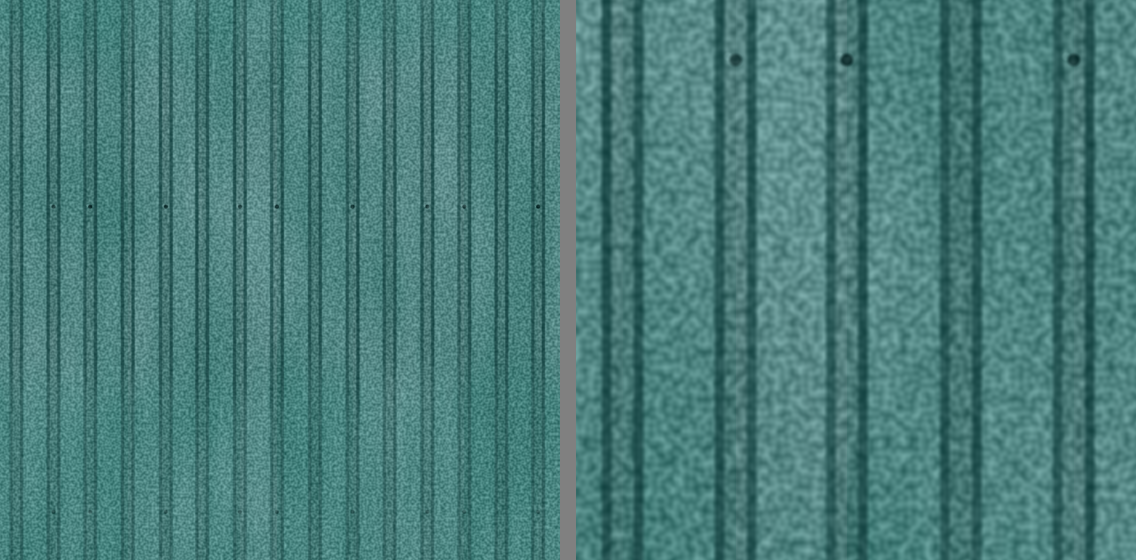
Left, the full canvas; right, a detail of the centre.
A WebGL 2 fragment shader for this texture:

```glsl
#version 300 es
// Painted teal corrugated metal: vertical ribs edged by dark grooves, with screws, stains and grain.
precision highp float;

uniform vec2 u_resolution;
out vec4 outColor;

const float RIBS = 15.0;            // repeats across
const float RIB_OFFSET = 0.43;      // rib centre inside its cell
const float RIB_JITTER = 0.035;     // sideways variation, in cells
const float GROOVE_POS = 0.143;     // groove distance from rib centre, in cells
const float GROOVE_HALF = 0.043;    // groove half width, in cells
const float GROOVE_SOFT = 0.028;
const float WEAR_HEIGHT = 0.31;     // below this the grooves look faded
const float FADED_GROOVE = 0.62;
const float SCREW_RADIUS = 0.0042;
const float SCREW_HIGH = 0.631;
const float SCREW_LOW = 0.086;
const float GRAIN_CELLS = 211.0;
const float GRAIN_AMOUNT = 0.17;

const vec3 GREY_PAINT = vec3(0.355, 0.535, 0.530);
const vec3 TEAL_PAINT = vec3(0.275, 0.525, 0.505);
const vec3 GROOVE_COLOR = vec3(0.120, 0.305, 0.300);
const vec3 SCREW_COLOR = vec3(0.070, 0.190, 0.190);

float hash(vec2 cell) {
    uvec2 q = uvec2(cell) * uvec2(1597u, 3571u) + 977u;
    uint n = (q.x ^ (q.y << 7)) * 747796u + 28913u;
    n = (n ^ (n >> 15)) * 73939133u;
    n = (n ^ (n >> 13)) * 31337u;
    return float((n ^ (n >> 16)) & 65535u) / 65535.0;
}

float cornerSlope(vec2 cell, vec2 offset, vec2 period, float seed) {
    float angle = 6.28318 * hash(mod(cell, period) + seed);
    return dot(vec2(cos(angle), sin(angle)), offset);
}

// Gradient noise that wraps after a whole number of cells
float noise(vec2 uv, vec2 period, float seed) {
    vec2 p = uv * period;
    vec2 cell = floor(p);
    vec2 f = p - cell;
    vec2 w = f * f * f * (f * (f * 6.0 - 15.0) + 10.0);
    vec2 e = vec2(1.0, 0.0);
    float low = mix(cornerSlope(cell, f, period, seed),
                    cornerSlope(cell + e.xy, f - e.xy, period, seed), w.x);
    float high = mix(cornerSlope(cell + e.yx, f - e.yx, period, seed),
                     cornerSlope(cell + e.xx, f - e.xx, period, seed), w.x);
    return mix(low, high, w.y);
}

float groove(float s, float center) {
    return 1.0 - smoothstep(GROOVE_HALF - GROOVE_SOFT, GROOVE_HALF + GROOVE_SOFT, abs(s - center));
}

float screw(vec2 d) {
    return 1.0 - smoothstep(SCREW_RADIUS * 0.5, SCREW_RADIUS * 1.2, length(d));
}

void main() {
    vec2 uv = gl_FragCoord.xy / u_resolution;
    float rib = floor(uv.x * RIBS);
    float jitter = RIB_JITTER * (hash(vec2(rib, 3.0)) - 0.5);
    float s = fract(uv.x * RIBS) - RIB_OFFSET - jitter;
    float panel = mod(floor(uv.x * RIBS - RIB_OFFSET - jitter), RIBS);

    // Worn band: ragged lower limit per rib, soft return at the top
    float ragged = noise(uv, vec2(90.0, 12.0), 41.0);
    float limit = WEAR_HEIGHT + 0.07 * (hash(vec2(rib, 11.0)) - 0.5) + 0.04 * ragged;
    float topFade = 1.0 - smoothstep(0.84, 1.0, uv.y);
    float crisp = smoothstep(limit - 0.04, limit + 0.05, uv.y) * topFade;
    float weathered = smoothstep(0.24, 0.40, uv.y + 0.05 * ragged) * topFade;

    // Paint: panel tint, broad clouds and vertical streaks
    float clouds = noise(uv, vec2(5.0, 4.0), 17.0) + 0.5 * noise(uv, vec2(13.0, 9.0), 29.0);
    float streaks = noise(uv, vec2(45.0, 3.0), 53.0);
    float panelTint = hash(vec2(panel, 23.0)) - 0.5;
    float grey = clamp(0.32 + 0.38 * weathered + 0.65 * panelTint + 0.6 * clouds + 0.25 * streaks, 0.0, 1.0);
    vec3 color = mix(TEAL_PAINT, GREY_PAINT, grey);
    color *= 1.0 + 0.07 * clouds + 0.05 * streaks + 0.05 * panelTint;

    // Rib crest sits slightly darker than the flat panels
    float crest = 1.0 - smoothstep(GROOVE_POS - 0.02, GROOVE_POS + 0.02, abs(s));
    color *= 1.0 - 0.09 * crest;

    // Two grooves per rib, each with its own depth
    float leftDepth = 0.72 + 0.28 * hash(vec2(rib, 5.0));
    float rightDepth = 0.85 + 0.15 * hash(vec2(rib, 7.0));
    float depth = max(groove(s, -GROOVE_POS) * leftDepth, groove(s, GROOVE_POS) * rightDepth);
    depth *= mix(FADED_GROOVE, 1.0, crisp) * (1.0 + 0.2 * streaks);
    color = mix(color, GROOVE_COLOR, clamp(depth, 0.0, 1.0));

    // Screws on three ribs out of five, in two rows, the lower one faint
    float hasScrew = step(mod(rib * 3.0 + 4.0, 5.0), 2.5);
    vec2 d = vec2(s / RIBS, uv.y - SCREW_HIGH);
    vec2 dLow = vec2(s / RIBS, uv.y - SCREW_LOW);
    float heads = 0.65 + 0.35 * hash(vec2(rib, 13.0));
    float dark = max(screw(d) * heads, screw(dLow) * 0.45);
    float glint = screw((d - vec2(-0.0045, 0.002)) * 1.5);
    color += 0.07 * hasScrew * glint;
    color = mix(color, SCREW_COLOR, hasScrew * dark);

    // Fine speckled grain, weaker inside the grooves
    float grain = noise(uv, vec2(GRAIN_CELLS), 71.0) + 0.5 * noise(uv, vec2(113.0), 97.0);
    color += GRAIN_AMOUNT * grain * (1.0 - 0.55 * depth);

    outColor = vec4(clamp(color, 0.0, 1.0), 1.0);
}
```
